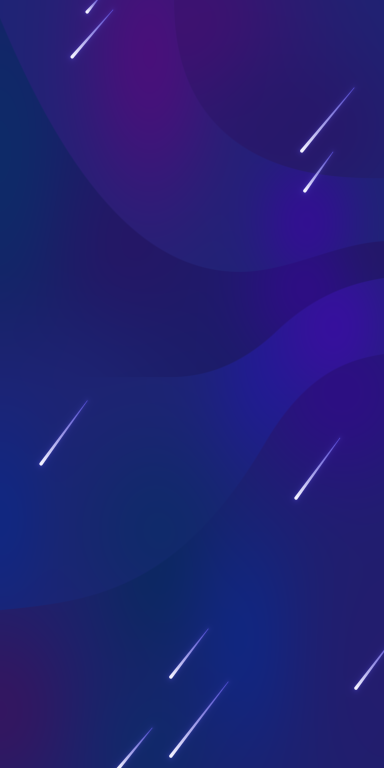
This background is drawn by a Shadertoy shader. Its source:

```glsl
const vec3 NAVY    = vec3(0.115, 0.135, 0.440);
const vec3 DUSK    = vec3(0.100, 0.115, 0.405);
const vec3 INDIGO  = vec3(0.150, 0.085, 0.400);
const vec3 TEAL    = vec3(0.050, 0.170, 0.410);
const vec3 BLUE    = vec3(0.055, 0.155, 0.520);
const vec3 ROYAL   = vec3(0.110, 0.110, 0.590);
const vec3 VIOLET  = vec3(0.215, 0.060, 0.620);
const vec3 MAGENTA = vec3(0.290, 0.060, 0.480);
const vec3 PLUM    = vec3(0.215, 0.080, 0.370);
const vec3 WHITE   = vec3(0.960, 0.960, 1.000);
const vec3 TRAIL   = vec3(0.380, 0.340, 0.930);

const float HEAD_WIDTH = 0.0044;
const float TAIL_WIDTH = 0.0009;
const float HALO_SIZE  = 0.006;

// Each meteor: head position, tail position
const int METEORS = 10;
const vec4 METEOR[METEORS] = vec4[METEORS](
    vec4(0.188, 1.852, 0.294, 1.974), vec4(0.227, 1.969, 0.260, 2.008),
    vec4(0.786, 1.607, 0.922, 1.771), vec4(0.794, 1.503, 0.867, 1.604),
    vec4(0.107, 0.792, 0.227, 0.956), vec4(0.771, 0.703, 0.885, 0.859),
    vec4(0.445, 0.237, 0.542, 0.362), vec4(0.445, 0.031, 0.594, 0.224),
    vec4(0.927, 0.208, 1.026, 0.339), vec4(0.307, -0.003, 0.396, 0.104));

// Cubic Hermite height between two knots (x, y, slope)
float hermite(float x, vec3 a, vec3 b) {
    float span = b.x - a.x;
    float t = clamp((x - a.x) / span, 0.0, 1.0);
    float s = 1.0 - t;
    return s * s * ((1.0 + 2.0 * t) * a.y + t * span * a.z)
         + t * t * ((1.0 + 2.0 * s) * b.y - s * span * b.z);
}

float curve(float x, vec3 a, vec3 b, vec3 c) {
    return x < b.x ? hermite(x, a, b) : hermite(x, b, c);
}

// Antialiased coverage of the region where f is positive
float cover(float f) {
    float w = max(fwidth(f), 1e-5) * 0.75;
    return smoothstep(-w, w, f);
}

vec3 glow(vec3 base, vec2 p, vec2 center, vec2 radius, vec3 tint, float amount) {
    vec2 q = (p - center) / radius;
    return mix(base, tint, amount * exp(-dot(q, q)));
}

vec3 addMeteor(vec3 col, vec2 p, vec4 m) {
    vec2 axis = m.zw - m.xy;
    float t = clamp(dot(p - m.xy, axis) / dot(axis, axis), 0.0, 1.0);
    float d = length(p - m.xy - axis * t);
    float pixel = 0.7 / iResolution.x;
    float core = 1.0 - smoothstep(-pixel, pixel, d - mix(HEAD_WIDTH, TAIL_WIDTH, t));
    col = mix(col, TRAIL, 0.5 * (1.0 - 0.7 * t) * exp(-d / HALO_SIZE));
    return mix(col, mix(WHITE, TRAIL, t), core * mix(1.0, 0.65, t));
}

void mainImage(out vec4 fragColor, in vec2 fragCoord) {
    vec2 p = fragCoord / iResolution.xy * vec2(1.0, 2.0);

    // Boundaries between the layers
    float upper = p.y - curve(p.x, vec3(0.0, 1.953, -2.4), vec3(0.625, 1.292, 0.0), vec3(1.0, 1.372, 0.05));
    float middle = p.y - curve(p.x, vec3(0.443, 1.018, 0.0), vec3(0.721, 1.138, 0.95), vec3(1.0, 1.276, 0.15));
    float lower = p.y - curve(p.x, vec3(0.0, 0.411, 0.1), vec3(0.69, 0.846, 1.7), vec3(1.0, 1.078, 0.15));
    vec2 q = pow(abs(p - vec2(1.0, 2.026)) / vec2(0.547, 0.490), vec2(2.5));
    float corner = 1.0 - q.x - q.y;

    // Bottom field
    vec3 ground = glow(NAVY * 0.97, p, vec2(0.0, 0.15), vec2(0.20, 0.25), PLUM, 0.85);
    ground = glow(ground, p, vec2(0.42, 0.52), vec2(0.18, 0.30), TEAL * 0.92, 0.95);
    ground = glow(ground, p, vec2(0.40, 0.05), vec2(0.16, 0.18), TEAL, 0.70);
    ground = glow(ground, p, vec2(0.65, 0.33), vec2(0.16, 0.32), BLUE, 0.85);
    ground = glow(ground, p, vec2(1.0, 0.25), vec2(0.25, 0.45), INDIGO * 1.08, 0.50);
    ground = glow(ground, p, vec2(0.89, 0.98), vec2(0.25, 0.26), VIOLET * 0.84, 0.90);

    // Lit ribbon
    vec3 ribbon = glow(NAVY * 1.03, p, vec2(0.0, 0.65), vec2(0.14, 0.28), BLUE, 0.80);
    ribbon = glow(ribbon, p, vec2(0.42, 0.62), vec2(0.23, 0.26), TEAL, 0.80);
    ribbon = glow(ribbon, p, vec2(0.70, 1.02), vec2(0.16, 0.28), ROYAL, 0.75);
    ribbon = glow(ribbon, p, vec2(0.87, 1.15), vec2(0.18, 0.24), VIOLET, 0.95);

    // Shaded valley
    vec3 valley = glow(DUSK, p, vec2(0.32, 1.38), vec2(0.26, 0.28), INDIGO, 0.85);
    valley = glow(valley, p, vec2(0.0, 1.60), vec2(0.18, 0.48), TEAL, 0.90);
    valley = glow(valley, p, vec2(0.80, 1.25), vec2(0.18, 0.22), VIOLET * 0.84, 0.95);
    valley = glow(valley, p, vec2(1.0, 1.34), vec2(0.12, 0.09), INDIGO, 0.60);

    // Upper band
    vec3 band = glow(NAVY * 1.04, p, vec2(0.39, 1.86), vec2(0.20, 0.42), MAGENTA, 0.95);
    band = glow(band, p, vec2(0.80, 1.42), vec2(0.14, 0.19), VIOLET * 0.93, 0.90);

    // Top corner
    vec3 dome = glow(NAVY * 1.02, p, vec2(0.50, 1.92), vec2(0.30, 0.34), MAGENTA * 0.92, 0.85);
    dome = glow(dome, p, vec2(0.78, 1.66), vec2(0.28, 0.22), INDIGO * 1.03, 0.85);

    // Stack the layers; the middle edge dissolves to the left
    float fade = smoothstep(-0.10, 0.32, middle);
    float valleyMask = mix(fade, cover(middle), smoothstep(0.15, 0.60, p.x));
    vec3 col = mix(ground, ribbon, cover(lower));
    col = mix(col, valley, valleyMask);
    col = mix(col, band, cover(upper));
    col = mix(col, dome, cover(corner));

    for (int i = 0; i < METEORS; i++) col = addMeteor(col, p, METEOR[i]);

    fragColor = vec4(col, 1.0);
}
```
